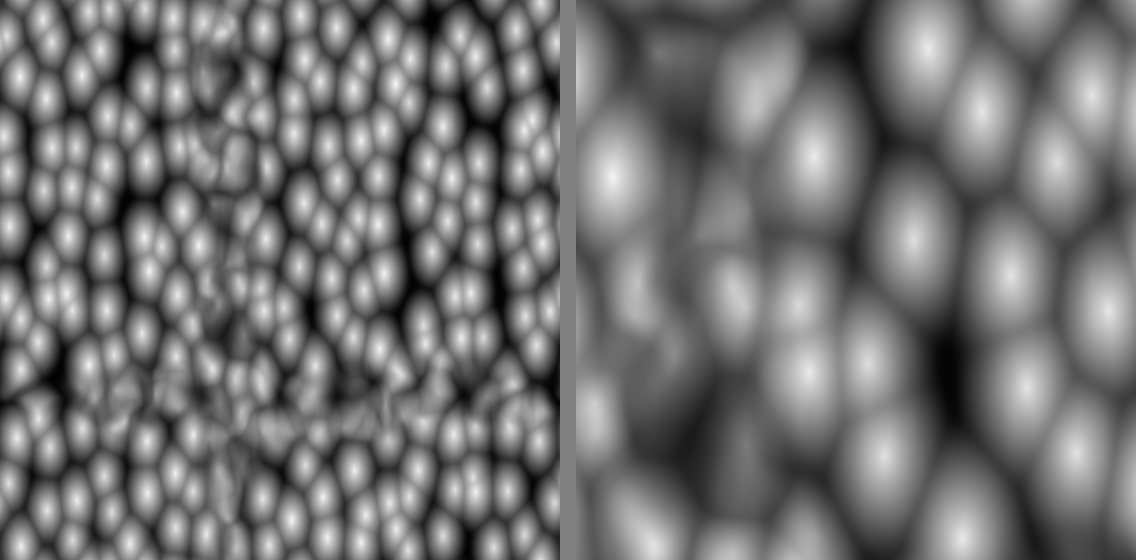
Left: the whole. Right: its middle third, enlarged.
Write a three.js fragment shader that draws this texture map.

```glsl
// Tiling grey height map of packed, upright oval bumps with soft blended bands.
varying vec2 vUv;

const vec2 GRID = vec2(18.0, 11.0);        // bumps across and up (columns even)
const vec2 BLEND_GRID = vec2(20.0, 14.0);  // smaller bumps mixed into the bands
const float JITTER = 0.8;                  // scatter of the bump centres
const float PEAK = 0.965;                  // brightness at a bump's tip
const float SLOPE = 1.15;                  // brightness lost per cell of distance
const float DIMMING = 0.09;                // random lowering of single bumps
const float CREASE = 30.0;                 // sharpness of the lines between bumps
const float FLOOR_SOFTNESS = 0.004;        // rounding where bumps fade to black
const vec2 BAND_CENTER = vec2(0.41, 0.29); // vertical band x, horizontal band y
const float BAND_WIDTH = 0.075;
const float BAND_WARP = 0.012;
const vec2 STREAK_GRID = vec2(150.0, 50.0);
const float STREAK = 0.022;

vec3 hash3(vec2 p) {
  vec3 q = fract(vec3(p.xyx) * vec3(0.1031, 0.1030, 0.0973));
  q += dot(q, q.yxz + 33.33);
  return fract((q.xxy + q.yzz) * q.zyx);
}

// Value noise that wraps after a whole number of cells.
float wrapNoise(vec2 uv, vec2 cells, float seed) {
  vec2 p = uv * cells;
  vec2 i = floor(p);
  vec2 f = p - i;
  f = f * f * (3.0 - 2.0 * f);
  vec2 lo = mod(i, cells);
  vec2 hi = mod(i + 1.0, cells);
  float a = hash3(lo + seed).x;
  float b = hash3(vec2(hi.x, lo.y) + seed).x;
  float c = hash3(vec2(lo.x, hi.y) + seed).x;
  float d = hash3(hi + seed).x;
  return mix(mix(a, b, f.x), mix(c, d, f.x), f.y);
}

// Cones around scattered centres, joined by a soft minimum of distance.
float bumps(vec2 uv, vec2 grid, float seed) {
  vec2 p = uv * grid;
  vec2 base = floor(p);
  float sum = 0.0;
  for (int y = -2; y <= 1; y++) {
    for (int x = -1; x <= 1; x++) {
      vec2 cell = base + vec2(float(x), float(y));
      vec3 rnd = hash3(mod(cell, grid) + seed);
      vec2 center = cell + 0.5 + JITTER * (rnd.xy - 0.5);
      center.y += 0.5 * mod(cell.x, 2.0); // stagger every other column
      float d = length(p - center) + DIMMING * rnd.z;
      sum += exp(-CREASE * d);
    }
  }
  float height = PEAK + SLOPE * log(sum + 1e-20) / CREASE;
  return 0.5 * (height + sqrt(height * height + FLOOR_SOFTNESS));
}

// Strength of the wavering cross-shaped band, 0 outside and 1 inside.
float bandMask(vec2 uv) {
  vec2 away = abs(fract(uv - BAND_CENTER + 0.5) - 0.5);
  away += 0.07 * (vec2(wrapNoise(uv, vec2(9.0), 41.0),
                       wrapNoise(uv, vec2(9.0), 67.0)) - 0.4);
  vec2 inside = 1.0 - smoothstep(0.25 * BAND_WIDTH, BAND_WIDTH, away);
  return max(inside.x, inside.y);
}

void main() {
  float band = bandMask(vUv);

  // Bend the bumps a little inside the band.
  vec2 bend = vec2(wrapNoise(vUv, vec2(24.0), 13.0),
                   wrapNoise(vUv, vec2(24.0), 29.0)) - 0.5;
  vec2 uv = vUv + 2.0 * BAND_WARP * band * bend;

  // Averaging two layers gives the dimmer, merged bumps.
  float grey = mix(bumps(uv, GRID, 5.0), bumps(uv, BLEND_GRID, 83.0), 0.55 * band);

  // Faint upright streaks on the lit slopes.
  grey += STREAK * (wrapNoise(vUv, STREAK_GRID, 7.0) - 0.5) * smoothstep(0.05, 0.4, grey);

  gl_FragColor = vec4(vec3(clamp(grey, 0.0, 1.0)), 1.0);
}
```
